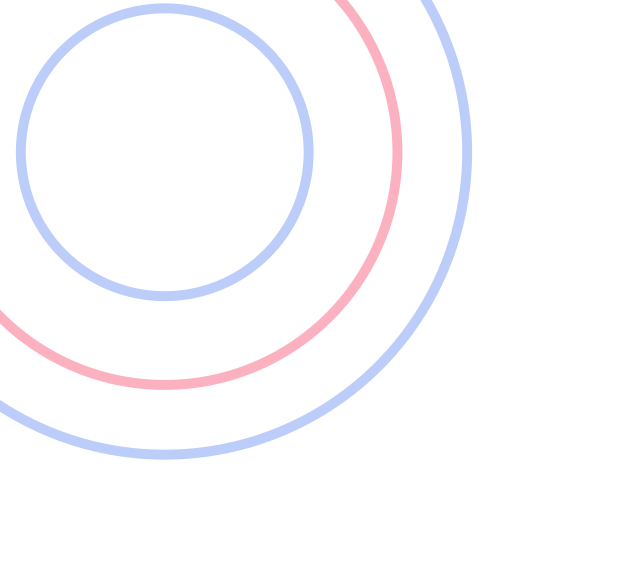
Reproduce this background procedurally as a Shadertoy shader.

```glsl
// Three concentric pastel rings, blue and pink, cropped by a white canvas.

// Lengths are in units of the canvas height
#define CENTER     vec2(0.2821, 0.7393)
#define RADII      vec3(0.2464, 0.3984, 0.5178)
#define HALF_WIDTH 0.0085
#define PAPER      vec3(1.0)
#define BLUE       vec3(0.737, 0.802, 0.980)
#define PINK       vec3(0.984, 0.695, 0.749)

// Coverage of a ring outline, smoothed over one pixel
float ringCoverage(float dist, float radius, float pixel) {
    float edge = abs(dist - radius) - HALF_WIDTH;
    return clamp(0.5 - edge / pixel, 0.0, 1.0);
}

void mainImage(out vec4 fragColor, in vec2 fragCoord) {
    float pixel = 1.0 / iResolution.y;
    float dist = length(fragCoord * pixel - CENTER);

    // Rings alternate blue and pink from the center outward
    vec3 color = PAPER;
    for (int i = 0; i < 3; i++) {
        vec3 ringColor = (i % 2 == 0) ? BLUE : PINK;
        color = mix(color, ringColor, ringCoverage(dist, RADII[i], pixel));
    }

    fragColor = vec4(color, 1.0);
}
```
